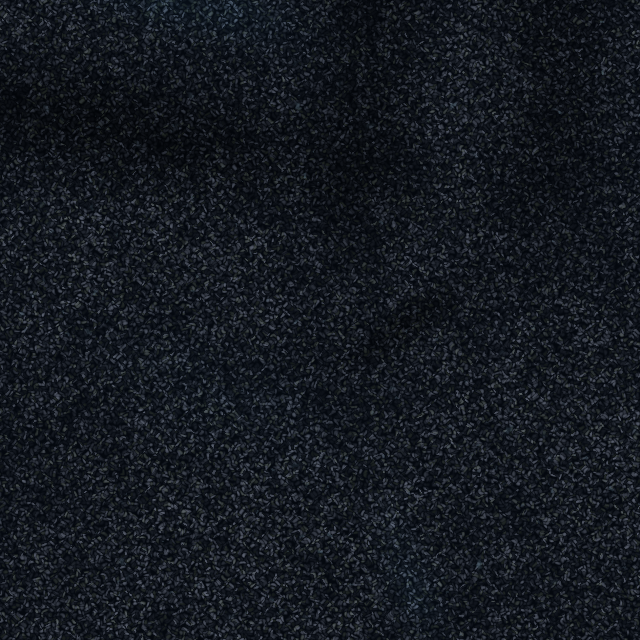
Give the GLSL for this texture, as a Shadertoy shader.

```glsl
// Dark blue-black weathered leather: fine pebbled grain from cellular noise,
// broad shadows from layered sines and soft ellipses, and small pale
// blue-grey flecks scattered in clusters by jittered grids.

#define GRAIN_CELLS 190.0
#define GRAIN_CONTRAST 1.3
#define GRAIN_WARP 0.0016
#define FLECK_CELLS 34.0
#define FLECK_SHARE 0.09
#define FLECK_STRENGTH 0.75
#define SHADOW_DEPTH 0.6
#define PIT_COLOR vec3(0.014, 0.030, 0.056)
#define RIDGE_COLOR vec3(0.205, 0.225, 0.268)
#define OLIVE_SHIFT vec3(0.000, 0.004, -0.030)
#define FLECK_COLOR vec3(0.27, 0.34, 0.39)
#define HAZE_COLOR vec3(0.025, 0.060, 0.080)

vec3 hash3(vec2 cell) {
    vec3 q = fract(cell.xyx * vec3(0.1031, 0.1030, 0.0973));
    q += dot(q, q.yxz + 33.33);
    return fract((q.xxy + q.yzz) * q.zyx);
}

vec2 rotate(vec2 p, float angle) {
    float c = cos(angle), s = sin(angle);
    return vec2(c * p.x + s * p.y, c * p.y - s * p.x);
}

// Soft elliptical spot, 1 at its centre
float spot(vec2 p, vec2 centre, float angle, vec2 radii) {
    vec2 q = rotate(p - centre, angle) / radii;
    return exp(-dot(q, q));
}

// Layered, rotated sines, roughly -1 to 1
float clouds(vec2 p) {
    float sum = 0.0, weight = 0.5;
    for (int i = 0; i < 5; i++) {
        p = rotate(p, 1.1) + 0.7 * sin(p.yx * 1.3 + float(i));
        sum += weight * sin(p.x) * cos(p.y);
        p *= 1.9;
        weight *= 0.62;
    }
    return sum;
}

// Pebbled grain: x is the height, y a random tint for the pebble
vec2 pebbles(vec2 p) {
    vec2 cell = floor(p);
    float nearest = 9.0;
    vec3 pebble = vec3(0.0);
    for (int y = -1; y <= 1; y++) {
        for (int x = -1; x <= 1; x++) {
            vec2 site = cell + vec2(x, y);
            vec3 rnd = hash3(site);
            vec2 d = rotate(site + rnd.xy - p, rnd.z * 6.2832);
            float dist = length(d * vec2(0.85, 1.2));
            if (dist < nearest) {
                nearest = dist;
                pebble = hash3(site + 57.0);
            }
        }
    }
    float bump = 1.0 - smoothstep(0.12, 0.85, nearest);
    return vec2(bump * (0.16 + 0.84 * pebble.x * pebble.x), pebble.y);
}

// Sparse elongated chips, each with its own angle, size and brightness
float flecks(vec2 p, float share) {
    vec2 cell = floor(p);
    float light = 0.0;
    for (int y = -1; y <= 1; y++) {
        for (int x = -1; x <= 1; x++) {
            vec2 site = cell + vec2(x, y);
            vec3 place = hash3(site + 11.0);
            vec3 look = hash3(site + 83.0);
            vec2 d = rotate(p - site - place.xy, look.x * 3.1416);
            d += 0.035 * sin(d.yx * 23.0 + look.y * 6.0);
            float size = mix(0.09, 0.24, look.y * look.y);
            float chip = 1.0 - smoothstep(0.45, 1.15, length(d * vec2(0.75, 1.4)) / size);
            float shine = mix(0.25, 1.0, look.z * look.z);
            light = max(light, chip * shine * step(place.z, share));
        }
    }
    return light;
}

void mainImage(out vec4 fragColor, in vec2 fragCoord) {
    vec2 p = fragCoord / iResolution.y;
    float cloud = clouds(p * 8.0 + 2.0);
    float mottling = clouds(p * 38.0 + 9.0);

    // Broad shadows: a band, a diagonal crease and vertical folds
    float band = spot(p, vec2(0.17, 0.80), -0.16, vec2(0.36, 0.085));
    float crease = spot(p, vec2(0.63, 0.49), 0.60, vec2(0.11, 0.027));
    float folds = 0.5 + 0.5 * sin(p.x * 21.0 + 2.9 + 0.8 * sin(p.y * 5.0));
    folds *= smoothstep(0.40, 0.85, p.y) * smoothstep(0.38, 0.55, p.x);
    float shadow = clamp(band + 0.9 * crease + 0.6 * folds, 0.0, 1.0);
    float shade = 1.12 + 0.22 * cloud + 0.25 * mottling - SHADOW_DEPTH * shadow;

    // Pale hazy wear
    float haze = spot(p, vec2(0.28, 1.0), -0.25, vec2(0.16, 0.045));
    haze += 0.6 * spot(p, vec2(0.64, 0.09), 1.9, vec2(0.09, 0.035));
    haze += 0.25 * spot(p, vec2(0.35, 0.38), -0.4, vec2(0.18, 0.08));
    haze *= 0.8 + 0.5 * mottling;

    // Fine grain
    vec2 warp = GRAIN_WARP * sin(p.yx * vec2(310.0, 270.0) + 3.0 * sin(p * 97.0));
    vec2 grain = pebbles((p + warp) * GRAIN_CELLS);
    float height = GRAIN_CONTRAST * shade * grain.x;
    vec3 color = mix(PIT_COLOR * (1.0 - 0.45 * shadow), RIDGE_COLOR, height);
    color += OLIVE_SHIFT * smoothstep(0.70, 0.85, grain.y) * smoothstep(0.1, 0.4, height);
    color += HAZE_COLOR * haze * (0.5 + grain.x);

    // Clustered flecks in two sizes
    float share = FLECK_SHARE * clamp(0.9 + 1.6 * cloud + 2.0 * haze, 0.2, 4.0);
    float chips = flecks(p * FLECK_CELLS, share);
    chips = max(chips, 0.8 * flecks(p * FLECK_CELLS * 2.1 + 5.0, share * 1.2));
    color = mix(color, FLECK_COLOR, chips * FLECK_STRENGTH * (0.65 + 0.5 * grain.x));

    fragColor = vec4(max(color, 0.0), 1.0);
}
```
